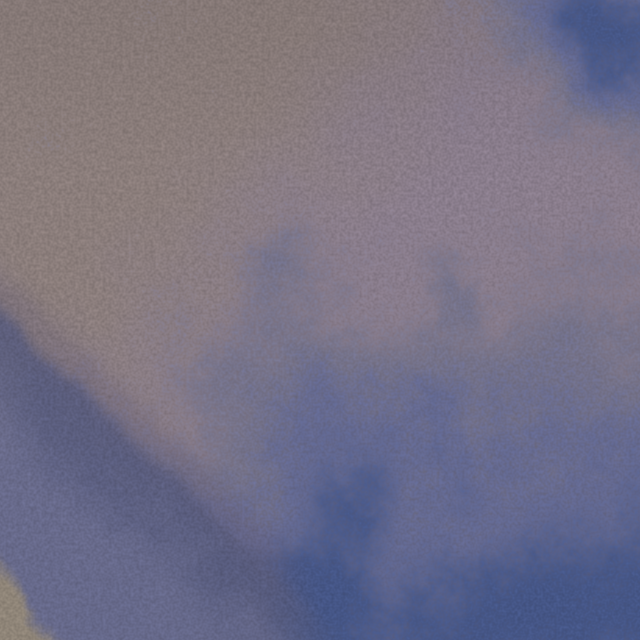
A Shadertoy shader for this texture:

```glsl
const vec3 TAUPE = vec3(0.545, 0.492, 0.482);
const vec3 MAUVE = vec3(0.54, 0.49, 0.55);
const vec3 HAZE = vec3(0.46, 0.45, 0.54);
const vec3 PERIWINKLE = vec3(0.39, 0.41, 0.565);
const vec3 COBALT = vec3(0.27, 0.335, 0.525);
const vec3 SHADOW = vec3(0.33, 0.345, 0.475);
const vec3 PLUM = vec3(0.40, 0.37, 0.47);
const vec3 SAND = vec3(0.56, 0.52, 0.47);

vec2 hashGradient(vec2 cell) {
    vec3 h = fract(cell.xyx * vec3(0.1031, 0.1030, 0.0973));
    h += dot(h, h.yzx + 33.33);
    float angle = 6.2832 * fract((h.x + h.y) * h.z);
    return vec2(cos(angle), sin(angle));
}

float gradientNoise(vec2 p) {
    vec2 i = floor(p);
    vec2 f = p - i;
    vec2 u = f * f * f * (f * (f * 6.0 - 15.0) + 10.0);
    vec2 e = vec2(1.0, 0.0);
    float a = dot(hashGradient(i), f);
    float b = dot(hashGradient(i + e.xy), f - e.xy);
    float c = dot(hashGradient(i + e.yx), f - e.yx);
    float d = dot(hashGradient(i + e.xx), f - e.xx);
    return mix(mix(a, b, u.x), mix(c, d, u.x), u.y);
}

float fbm(vec2 p, int octaves, float gain) {
    float sum = 0.0;
    float amplitude = 0.5;
    for (int i = 0; i < octaves; i++) {
        sum += amplitude * gradientNoise(p);
        p = mat2(1.6, 1.2, -1.2, 1.6) * p + 17.3;
        amplitude *= gain;
    }
    return sum;
}

// Soft elliptical patch of pigment, turned by an angle
float patchOf(vec2 p, vec2 centre, vec2 radius, float angle) {
    float c = cos(angle);
    float s = sin(angle);
    vec2 q = mat2(c, -s, s, c) * (p - centre) / radius;
    return exp(-dot(q, q));
}

float bell(float x, float width) {
    return exp(-x * x / (width * width));
}

// Amount of blue pigment: a rising wash plus darker blooms
float pigmentAmount(vec2 p, float creaseDist) {
    float amount = 0.84 * smoothstep(0.72, -0.02, p.y - 0.10 * (p.x - 0.5));
    amount -= 0.20 * bell(creaseDist - 0.06, 0.09) * smoothstep(0.55, 0.3, p.x);
    amount += 0.95 * patchOf(p, vec2(0.97, 0.94), vec2(0.21, 0.12), -0.6);
    amount += 0.18 * patchOf(p, vec2(0.43, 0.59), vec2(0.06, 0.07), 0.0);
    amount += 0.20 * patchOf(p, vec2(0.71, 0.54), vec2(0.03, 0.05), 0.2);
    amount += 0.18 * patchOf(p, vec2(0.49, 0.37), vec2(0.06, 0.09), -0.3);
    amount += 0.20 * patchOf(p, vec2(0.68, 0.34), vec2(0.10, 0.025), -0.95);
    amount += 0.22 * patchOf(p, vec2(0.55, 0.22), vec2(0.07, 0.08), 0.0);
    amount += 0.30 * patchOf(p, vec2(0.48, 0.07), vec2(0.06, 0.08), 0.3);
    amount += 0.15 * patchOf(p, vec2(0.92, 0.04), vec2(0.25, 0.08), 0.1);
    amount -= 0.20 * patchOf(p, vec2(0.70, 0.15), vec2(0.13, 0.07), 0.3);
    return amount;
}

vec3 washColor(vec3 paper, float amount) {
    vec3 color = mix(paper, HAZE, smoothstep(0.06, 0.36, amount));
    color = mix(color, PERIWINKLE, smoothstep(0.30, 0.64, amount));
    return mix(color, COBALT, smoothstep(0.58, 1.0, amount));
}

void mainImage(out vec4 fragColor, in vec2 fragCoord) {
    vec2 uv = fragCoord / iResolution.xy;

    // Ragged brush edges and paper tooth
    vec2 warp = vec2(fbm(uv * 9.0, 6, 0.6), fbm(uv * 9.0 + 41.0, 6, 0.6));
    vec2 p = uv + 0.07 * warp;
    float mottle = fbm(uv * 6.0 + 9.0, 6, 0.6);
    float granules = fbm(uv * 45.0 + 3.0, 3, 0.8);
    float grain = gradientNoise(uv * 230.0) + 0.6 * gradientNoise(uv * 120.0 + 5.0);

    // Signed distance to the diagonal crease
    vec2 creasePoint = uv + 0.02 * warp;
    float creaseDist = (creasePoint.y - 0.525 + 0.96 * creasePoint.x) / 1.386;

    // Warm paper shifting to mauve, then the blue wash
    float warmth = smoothstep(0.40, -0.15, uv.x - 0.8 * (uv.y - 0.5) + 0.2 * mottle - 0.15);
    vec3 paper = mix(MAUVE, TAUPE, warmth);
    paper *= 1.0 - 0.04 * smoothstep(0.7, 1.0, uv.y);
    float amount = pigmentAmount(p, creaseDist) + 0.28 * mottle;
    vec3 color = washColor(paper, amount + 0.13 * granules + 0.13 * grain);

    // Fold below the crease, darkest next to its edge
    float fold = smoothstep(0.012, -0.025, creaseDist) * smoothstep(0.56, 0.40, uv.x);
    float shade = smoothstep(-0.17, -0.02, creaseDist + 0.12 * mottle);
    vec3 foldColor = mix(mix(HAZE, PERIWINKLE, 0.6) * 0.98, SHADOW, 0.85 * shade);
    color = mix(color, foldColor, 0.9 * fold);
    float rim = bell(creaseDist - 0.012, 0.03) * smoothstep(0.52, 0.4, uv.x);
    color = mix(color, PLUM, 0.35 * rim);

    // Bare sandy corner
    float cornerDist = dot(uv + 0.04 * warp, vec2(0.75, 0.65)) - 0.075;
    color = mix(color, SAND, smoothstep(0.012, -0.018, cornerDist));

    color *= 1.0 + 0.11 * grain + 0.03 * granules;
    fragColor = vec4(color, 1.0);
}
```
